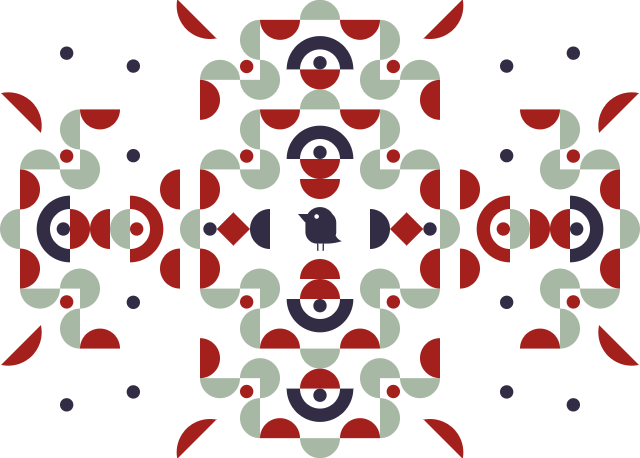
A WebGL 2 fragment shader for this pattern:

```glsl
#version 300 es
precision highp float;
// Folk ornament of half discs, eyes, petals and dots around a small bird.
// The plane is folded into one quadrant; signed distances are gathered per
// colour, and a stepped corner motif is repeated by a loop over its offsets.
uniform vec2 u_resolution;
out vec4 fragColor;

const float WIDTH = 768.0;   // design units across the canvas
const float R = 24.0;        // half disc radius
const float RING = 40.0;     // outer radius of the eye rings
const float DOT = 8.0;
const float PETAL = 40.0;
const float ROW = 107.5;     // step between the two upper rows
const float COLUMN = 216.0;  // step to the side wing
const float BASE = 143.5;    // height of the lower row's top edge
const vec3 PAPER = vec3(1.0);
const vec3 RED = vec3(0.64, 0.125, 0.11);
const vec3 SAGE = vec3(0.655, 0.72, 0.645);
const vec3 NAVY = vec3(0.195, 0.175, 0.27);
const vec2 OUTWARD = vec2(1.0, 0.0);
const vec2 INWARD = vec2(-1.0, 0.0);
const vec2 UP = vec2(0.0, 1.0);
const vec2 DOWN = vec2(0.0, -1.0);

float disc(vec2 p, float r) { return length(p) - r; }

// Half shapes keep the side that bulges towards dir.
float halfDisc(vec2 p, vec2 dir) { return max(disc(p, R), -dot(p, dir)); }

float halfRing(vec2 p, vec2 dir) {
    return max(max(disc(p, RING), -disc(p, R)), -dot(p, dir));
}

// Disc cut by a diagonal chord at a signed offset along dir.
float petal(vec2 p, vec2 dir, float offset) {
    return max(disc(p, PETAL), offset - dot(p, normalize(dir)));
}

void add(inout float shape, float d) { shape = min(shape, d); }

// Stepped corner: two red halves, sage curves and a red dot.
void corner(vec2 p, inout float red, inout float sage) {
    add(red, halfDisc(p - vec2(48.0, BASE), DOWN));
    add(red, halfDisc(p - vec2(144.0, BASE - 96.0), INWARD));
    add(red, disc(p - vec2(88.0, BASE - 56.0), DOT));
    add(sage, halfDisc(p - vec2(72.0, BASE - 24.0), OUTWARD));
    add(sage, halfDisc(p - vec2(120.0, BASE - 72.0), UP));
    vec2 c = p - vec2(72.0, BASE - 72.0);
    add(sage, max(disc(c, R), min(c.x, c.y)));
}

float bird(vec2 p) {
    float d = disc(p - vec2(0.0, 9.0), 17.3);
    // Torso with a round lower left corner
    vec2 b = abs(p - vec2(1.0, 2.0)) - vec2(4.5, 5.5);
    add(d, length(max(b, 0.0)) + min(max(b.x, b.y), 0.0) - 14.0);
    vec2 t = abs(p - vec2(8.7, 0.5)) - vec2(8.7, 9.0);
    add(d, max(t.x, t.y));
    // Tail: swept by a circle above and a shallow arc below
    float tail = max(disc(p - vec2(8.0, 40.0), 57.5), -disc(p - vec2(31.0, -2.0), 13.5));
    add(d, max(max(tail, p.y + 2.0), max(-p.x, p.x - 27.0)));
    // Beak, legs and eye
    float beak = dot(p - vec2(-26.5, 18.0), normalize(vec2(-11.0, -9.5)));
    add(d, max(max(beak, p.y - 18.0), max(p.x + 8.0, 5.0 - p.y)));
    vec2 leg = abs(vec2(abs(p.x - 0.6) - 3.3, p.y + 20.0)) - vec2(0.8, 6.0);
    add(d, max(leg.x, leg.y));
    return max(d, -disc(p - vec2(-4.0, 15.0), 2.7));
}

vec3 paint(vec3 base, vec3 ink, float d, float pixel) {
    return mix(base, ink, clamp(0.5 - d / pixel, 0.0, 1.0));
}

void main() {
    float pixel = WIDTH / u_resolution.x;
    vec2 p = (gl_FragCoord.xy - 0.5 * u_resolution) * pixel;
    vec2 q = abs(p);
    vec2 axis = vec2(q.x, p.y);
    float red = 1e4, sage = 1e4, navy = bird(p);

    // Corners in both rows and in the side wing
    for (int i = 0; i < 3; i++) {
        vec2 origin = vec2(i == 2 ? COLUMN : 0.0, i == 1 ? ROW : 0.0);
        corner(q - origin, red, sage);
    }

    // Upright eyes, the sage caps and the outer dots
    for (int i = 0; i < 2; i++) {
        vec2 s = q - vec2(0.0, float(i) * ROW);
        add(sage, halfDisc(s - vec2(0.0, BASE), UP));
        add(navy, halfRing(s - vec2(0.0, 84.0), UP));
        add(navy, disc(s - vec2(0.0, 92.0), DOT));
        add(red, halfDisc(s - vec2(0.0, 84.0), DOWN));
        add(navy, disc(s - vec2(224.0, 88.0), DOT));
        add(sage, halfDisc(axis - vec2(144.0 + float(i) * COLUMN, 0.0), OUTWARD));
    }
    add(red, halfDisc(q - vec2(0.0, 60.0), DOWN));
    add(navy, disc(q - vec2(304.0, 211.0), DOT));

    // Side eyes along the horizontal axis
    add(navy, halfRing(axis - vec2(300.0, 0.0), OUTWARD));
    add(navy, disc(axis - vec2(308.0, 0.0), DOT));
    add(red, halfDisc(axis - vec2(300.0, 0.0), INWARD));
    add(red, halfDisc(axis - vec2(252.0, 0.0), OUTWARD));
    add(sage, halfDisc(axis - vec2(228.0, 0.0), OUTWARD));
    add(red, halfRing(axis - vec2(228.0, 0.0), INWARD));
    add(red, disc(axis - vec2(220.0, 0.0), DOT));
    add(red, halfDisc(q - vec2(168.0, 47.5), OUTWARD));

    // Dot, diamond and half disc beside the bird
    add(navy, disc(axis - vec2(132.0, 0.0), DOT));
    add(red, (abs(q.x - 104.0) + q.y - 20.0) * 0.7071);
    add(navy, halfDisc(axis - vec2(60.0, 0.0), OUTWARD));

    // Corner petals
    add(red, petal(q - vec2(132.0, 268.0), vec2(1.0, -1.0), 22.3));
    add(red, petal(q - vec2(374.0, 124.0), vec2(-1.0, 1.0), 21.5));

    vec3 color = paint(PAPER, SAGE, sage, pixel);
    color = paint(color, RED, red, pixel);
    color = paint(color, NAVY, navy, pixel);
    fragColor = vec4(color, 1.0);
}
```
